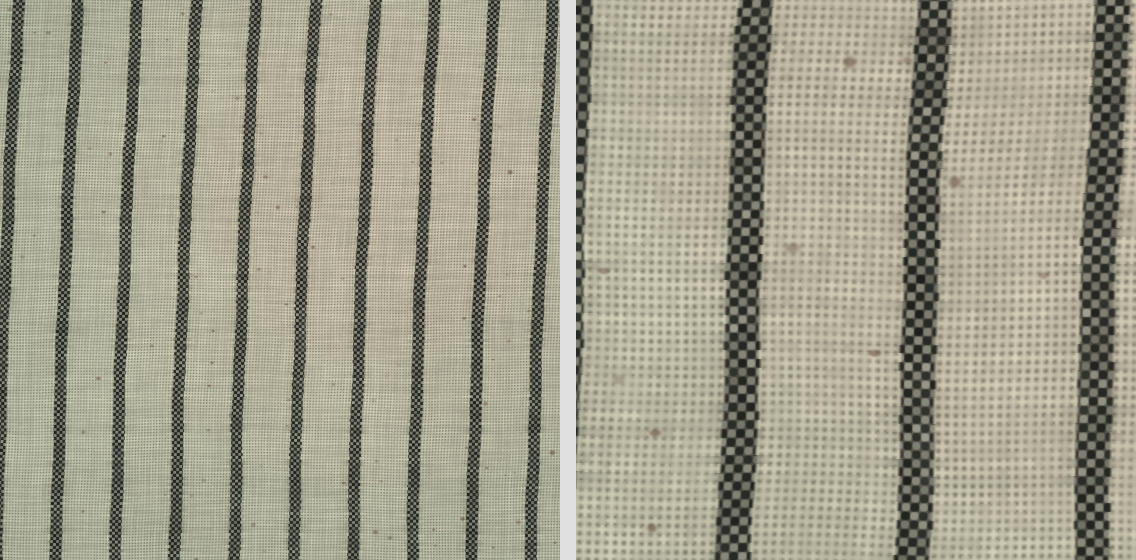
Left, the full canvas; right, a detail of the centre.
Give the GLSL for this texture, as a three.js fragment shader.

```glsl
#define STRIPE_PITCH 0.1060
#define STRIPE_START 0.1000
#define STRIPE_HALF 0.0104
#define LEAN 0.040
#define THREADS 190.0
#define FLECK_CELLS 24.0
#define PALE vec3(0.775, 0.768, 0.688)
#define GAP vec3(0.500, 0.500, 0.435)
#define CHARCOAL vec3(0.155, 0.165, 0.148)
#define SPECK vec3(0.500, 0.505, 0.460)
#define FLECK vec3(0.430, 0.340, 0.275)
#define PI 3.14159265

varying vec2 vUv;

float hash(vec2 p) {
  return fract(sin(dot(p, vec2(127.1, 311.7))) * 43758.5453);
}

// Layered, turned sines, about -1 to 1
float clouds(vec2 p) {
  float sum = 0.0;
  float gain = 0.5;
  for (int i = 0; i < 4; i++) {
    p += 0.6 * sin(p.yx * 1.3 + float(i) * 2.1);
    sum += gain * sin(p.x + 1.7) * sin(p.y + 0.6);
    p = mat2(1.5, 1.1, -1.1, 1.5) * p;
    gain *= 0.65;
  }
  return sum;
}

// Uneven thickness along one thread, about -1 to 1
float slub(float along, float id, float seed) {
  float h = hash(vec2(id, seed));
  return (h - 0.5) * 0.8
    + 0.6 * sin(along * (14.0 + 13.0 * h) + h * 40.0) * sin(along * 37.0 + h * 91.0);
}

// Scattered seed flecks from cellular noise
float flecks(vec2 uv) {
  vec2 p = uv * FLECK_CELLS;
  vec2 cell = floor(p);
  float cover = 0.0;
  for (int j = -1; j <= 1; j++) {
    for (int i = -1; i <= 1; i++) {
      vec2 c = cell + vec2(float(i), float(j));
      vec2 d = p - c - vec2(hash(c), hash(c + 17.3));
      d.y *= 1.0 + 0.7 * hash(c + 5.1);
      float size = 0.06 + 0.08 * hash(c + 31.7);
      float strength = smoothstep(0.72, 1.0, hash(c + 53.9));
      cover = max(cover, strength * (1.0 - smoothstep(size * 0.3, size * 1.3, length(d))));
    }
  }
  return cover;
}

void main() {
  // Cloth coordinates: leaning warp with a slight wander
  vec2 cloth = vUv;
  cloth.x -= LEAN * 0.5 * (vUv.y + vUv.y * vUv.y);
  cloth.x += 0.0010 * sin(vUv.y * 19.0 + vUv.x * 7.0) + 0.0005 * sin(vUv.y * 47.0 + vUv.x * 23.0);
  cloth.y += 0.0018 * sin(vUv.x * 9.0 + vUv.y * 5.0) + 0.0006 * sin(vUv.x * 37.0);

  // Plain weave: warp and weft take turns on top
  vec2 thread = cloth * THREADS;
  vec2 id = floor(thread);
  vec2 wave = sin(PI * thread);
  float warpOver = smoothstep(-0.55, 0.45, wave.x * wave.y);
  vec2 edge = 1.0 - wave * wave;
  float gap = edge.x * edge.y;

  // Stripes with frayed edges
  float offset = mod(cloth.x - STRIPE_START + 0.5 * STRIPE_PITCH, STRIPE_PITCH) - 0.5 * STRIPE_PITCH;
  float fray = 0.0016 * (hash(vec2(id.y, floor(cloth.x / STRIPE_PITCH))) - 0.5);
  float dist = abs(offset) - STRIPE_HALF + fray;
  float stripe = 1.0 - smoothstep(-0.0014, 0.0014, dist);

  // Yarn variation and mottling
  float weftSlub = slub(cloth.x, id.y, 3.0);
  float warpSlub = slub(cloth.y, id.x, 8.0);
  float grain = hash(id) - 0.5;
  float mottle = clouds(vUv * vec2(24.0, 34.0));
  float broad = clouds(vUv * 5.0 + 2.0);

  // Undyed ground
  float gapDepth = clamp(0.62 + 0.5 * grain + 0.25 * mottle, 0.0, 1.0);
  vec3 ground = mix(PALE, GAP, gap * gapDepth);
  ground *= 1.0 - 0.035 * edge.x - 0.035 * edge.y;
  ground *= 1.0 + 0.045 * weftSlub + 0.035 * warpSlub + 0.06 * grain + 0.035 * mottle;

  // Dyed warp crossed by pale weft
  vec3 pick = SPECK * (1.0 + 0.25 * grain + 0.12 * weftSlub);
  vec3 dyed = CHARCOAL * (1.0 + 0.20 * warpSlub + 0.25 * grain);
  vec3 band = mix(pick, dyed, warpOver);
  band *= 1.0 + 0.08 * mottle;

  // Grey fuzz beside the stripes and brown flecks
  float fuzz = exp(-max(dist, 0.0) * 190.0) * smoothstep(0.35, 1.0, hash(vec2(id.y, 41.0)));
  ground *= 1.0 - 0.16 * fuzz;
  ground = mix(ground, FLECK, 0.65 * flecks(vUv));
  vec3 color = mix(ground, band, stripe);

  // Warm upper right, cool green edges, soft falloff
  float warmth = 1.0 - smoothstep(0.1, 0.75, length(vUv - vec2(0.68, 0.66)));
  color *= mix(vec3(0.965, 0.988, 0.970), vec3(1.025, 0.995, 0.985), warmth);
  color *= 1.0 + 0.025 * broad - 0.05 * dot(vUv - 0.5, vUv - 0.5);

  gl_FragColor = vec4(clamp(color, 0.0, 1.0), 1.0);
}
```
